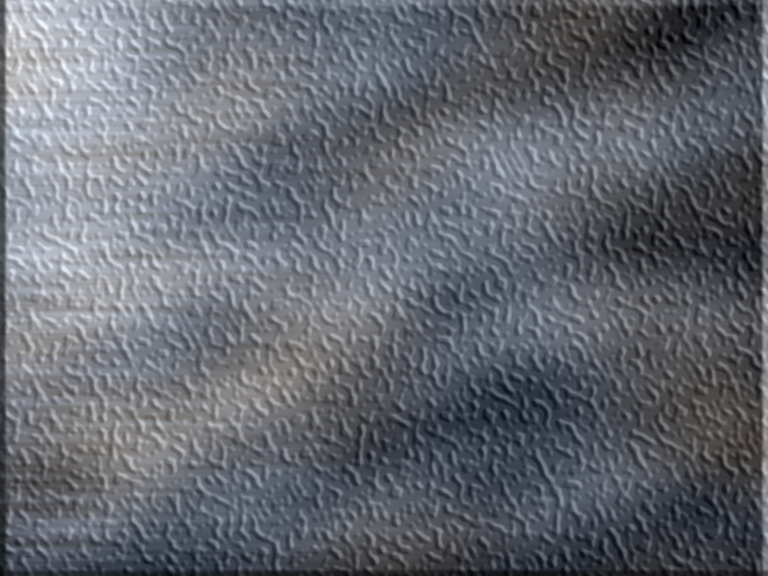
Give the GLSL for this texture, as a Shadertoy shader.

```glsl
// Embossed slate: soft blue-grey clouds fading from pale upper left to dark right,
// brushed with fine horizontal streaks and covered by small raised grains.
// Gradient noise drives all layers; grains are lit from the upper right, as is the rim.

#define CLOUD_AMOUNT  0.25
#define CLOUD_ANGLE   0.33
#define STREAK_AMOUNT 0.11
#define GRAIN_SCALE   vec2(78.0, 52.0)
#define GRAIN_ANGLE   0.50
#define GRAIN_REACH   0.0038
#define GRAIN_RELIEF  0.15
#define RIM_WIDTH     0.014
#define COOL_TINT     vec3(-0.030, 0.000, 0.052)
#define WARM_TINT     vec3(0.022, 0.000, -0.018)

vec2 gradientAt(vec2 cell) {
    float angle = 6.2832 * fract(sin(dot(cell, vec2(127.1, 311.7))) * 43758.55);
    return vec2(cos(angle), sin(angle));
}

float gradientNoise(vec2 p) {
    vec2 i = floor(p), f = p - i;
    vec2 u = f * f * f * (f * (f * 6.0 - 15.0) + 10.0);
    vec2 e = vec2(1.0, 0.0);
    float a = dot(gradientAt(i), f);
    float b = dot(gradientAt(i + e.xy), f - e.xy);
    float c = dot(gradientAt(i + e.yx), f - e.yx);
    float d = dot(gradientAt(i + e.xx), f - e.xx);
    return mix(mix(a, b, u.x), mix(c, d, u.x), u.y);
}

// Coordinates of p along an axis turned by angle, and across it
vec2 turned(vec2 p, float angle) {
    vec2 axis = vec2(cos(angle), sin(angle));
    return vec2(dot(p, axis), dot(p, vec2(-axis.y, axis.x)));
}

// Broad light and shade: overall fade, slanted dark band, drifting clouds
float cloudTone(vec2 p, vec2 uv) {
    float fade = mix(0.25, mix(0.65, 0.23, uv.x), smoothstep(-0.25, 0.7, uv.y));
    float offset = p.y - 0.79 - 0.27 * (p.x - 0.52);
    float band = exp(-offset * offset / 0.006) * smoothstep(0.4, 0.8, p.x);
    vec2 q = turned(p, CLOUD_ANGLE);
    float clouds = gradientNoise(q * vec2(2.4, 5.0) + 3.7)
                 + 0.5 * gradientNoise(q * vec2(5.0, 9.0) + 11.3);
    return fade - 0.11 * band + CLOUD_AMOUNT * clouds;
}

// Thin brushed lines, strongest at the left
float streaks(vec2 p, float x) {
    float lines = gradientNoise(p * vec2(3.0, 55.0) + 5.1)
                + 0.7 * gradientNoise(p * vec2(6.0, 120.0) + 23.9);
    return lines * mix(1.0, 0.25, smoothstep(0.0, 0.6, x));
}

float grainHeight(vec2 p) {
    return smoothstep(-0.1, 0.45, gradientNoise(turned(p, GRAIN_ANGLE) * GRAIN_SCALE));
}

// Slope of the grains toward the light; lit faces are stronger than shaded ones
float grainRelief(vec2 p) {
    vec2 toLight = GRAIN_REACH * vec2(cos(GRAIN_ANGLE), sin(GRAIN_ANGLE));
    float slope = grainHeight(p - toLight) - grainHeight(p + toLight);
    return GRAIN_RELIEF * slope * (slope > 0.0 ? 1.25 : 0.85);
}

float rim(float distanceToEdge) {
    return 1.0 - smoothstep(0.35 * RIM_WIDTH, RIM_WIDTH, distanceToEdge);
}

void mainImage(out vec4 fragColor, in vec2 fragCoord) {
    vec2 uv = fragCoord / iResolution.xy;
    vec2 p = fragCoord / iResolution.y;
    float aspect = iResolution.x / iResolution.y;

    // Base tone with brushed lines
    float lines = streaks(p, uv.x);
    float tone = max(cloudTone(p, uv), 0.09) + STREAK_AMOUNT * lines;

    // Cool slate with warm patches, browner in some streaks and at the dark right
    float patches = gradientNoise(turned(p, CLOUD_ANGLE) * vec2(3.0, 5.0) + 31.7);
    float warmth = 0.28 + 0.9 * patches - 0.35 * lines + 0.25 * smoothstep(0.75, 1.0, uv.x);
    vec3 color = tone + mix(COOL_TINT, WARM_TINT, clamp(warmth, 0.0, 1.0));

    // Raised grains
    color += grainRelief(p);

    // Beveled rim: bright at right and top, dark at left and bottom
    color += 0.34 * rim(aspect - p.x) + 0.10 * rim(1.0 - p.y);
    color *= (1.0 - 0.55 * rim(p.x)) * (1.0 - 0.5 * rim(p.y));

    fragColor = vec4(clamp(color, 0.0, 1.0), 1.0);
}
```
